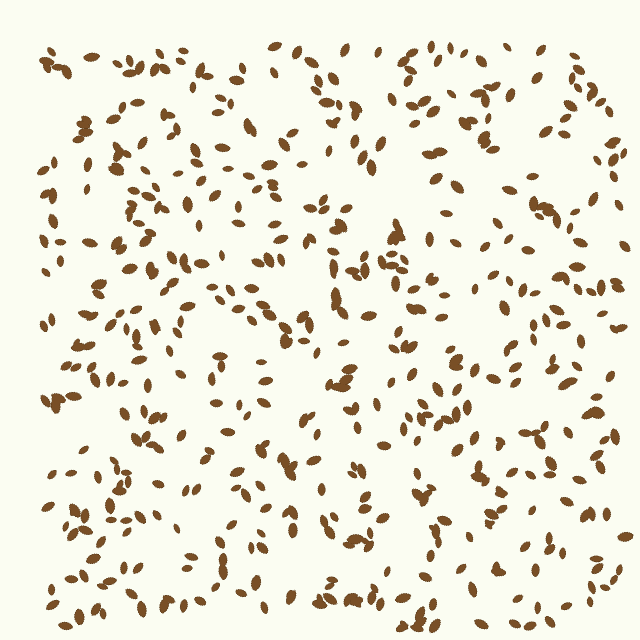
Give the GLSL for this pattern, as a WebGL 1 fragment shader.

```glsl
precision highp float;
// Brown seeds with finely toothed edges, strewn at random over pale paper.
// Each cell of a coarse grid holds several random slots, some left empty;
// the nearest seed's signed distance gives both the fill and a thin dark rim.

uniform vec2 u_resolution;

#define GRID_CELLS 12.0            // cells along each side of the strewn field
#define SLOTS 9                    // possible seeds per cell
#define FILLED 0.45                // share of slots that hold a seed
#define FIELD_ORIGIN vec2(0.067, 0.017)
#define FIELD_SIZE 0.912
#define HALF_LENGTH vec2(0.0082, 0.0130)  // shortest and longest seed
#define SLIMNESS vec2(0.50, 0.62)         // width over length, range
#define TEETH 20.0
#define TOOTH_DEPTH 0.045
#define RIM_WIDTH 0.0018

const float TAU = 6.2831853;
const vec3 PAPER = vec3(0.985, 0.992, 0.950);
const vec3 SEED_FILL = vec3(0.475, 0.310, 0.150);
const vec3 SEED_RIM = vec3(0.370, 0.240, 0.105);

// Four random values in 0..1 from a cell and a slot number
vec4 hash4(vec3 key) {
  vec4 p = fract(key.xyzx * vec4(0.1031, 0.1030, 0.0973, 0.1099));
  p += dot(p, p.wzxy + 33.33);
  return fract((p.xxyz + p.yzzw) * p.zywx);
}

// Approximate signed distance to a toothed, slightly pointed ellipse
float seedDistance(vec2 p, vec2 radii, float phase) {
  vec2 q = p / radii;
  q.y /= 1.0 - 0.15 * min(q.x * q.x, 1.0);
  float r = length(q) + 1e-4;
  float angle = atan(q.y, q.x + 1e-5);
  float edge = 1.0 + TOOTH_DEPTH * sin(TEETH * angle + phase);
  float slope = length(q / radii) / r + 1e-4;
  return (r - edge) / slope;
}

// Distance to the closest seed of the field
float fieldDistance(vec2 uv) {
  float cellSize = FIELD_SIZE / GRID_CELLS;
  vec2 p = (uv - FIELD_ORIGIN) / cellSize;
  vec2 corner = floor(p - 0.5);
  float nearest = 1.0;

  // Seeds are smaller than half a cell, so four cells are enough
  for (int j = 0; j < 2; j++) {
    for (int i = 0; i < 2; i++) {
      vec2 cell = corner + vec2(float(i), float(j));
      vec2 inside = step(0.0, cell) * step(cell, vec2(GRID_CELLS - 1.0));
      if (inside.x * inside.y < 0.5) continue;

      for (int s = 0; s < SLOTS; s++) {
        vec3 key = vec3(cell + 7.0, float(s) * 3.0 + 11.0);
        vec4 place = hash4(key);
        if (place.w > FILLED) continue;
        vec4 form = hash4(key + 71.0);

        float turn = TAU * place.z;
        float c = cos(turn);
        float n = sin(turn);
        vec2 local = mat2(c, -n, n, c) * (p - cell - place.xy) * cellSize;
        float halfLength = mix(HALF_LENGTH.x, HALF_LENGTH.y, form.x);
        vec2 radii = halfLength * vec2(1.0, mix(SLIMNESS.x, SLIMNESS.y, form.y));
        nearest = min(nearest, seedDistance(local, radii, TAU * form.z));
      }
    }
  }
  return nearest;
}

void main() {
  float side = min(u_resolution.x, u_resolution.y);
  vec2 uv = (gl_FragCoord.xy - 0.5 * (u_resolution - side)) / side;
  float d = fieldDistance(uv);

  // Darken towards the rim, then blend over the paper across one pixel
  vec3 seed = mix(SEED_FILL, SEED_RIM, smoothstep(-RIM_WIDTH, -0.2 * RIM_WIDTH, d));
  float coverage = clamp(0.5 - d * side, 0.0, 1.0);
  gl_FragColor = vec4(mix(PAPER, seed, coverage), 1.0);
}
```
